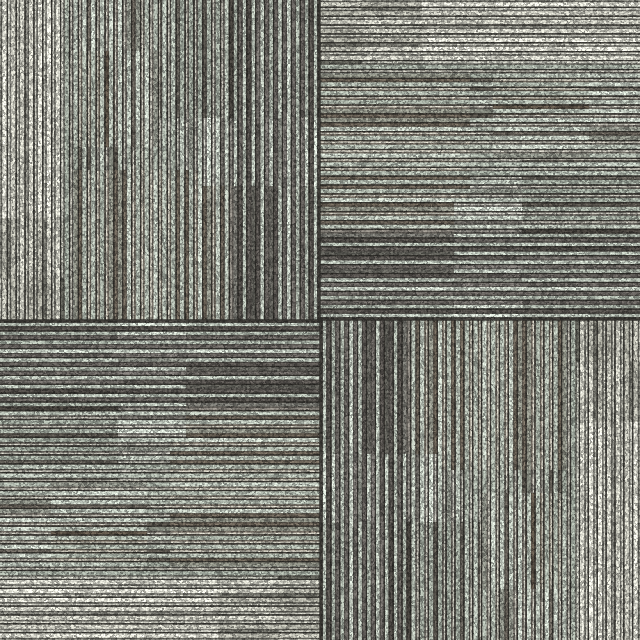
Reproduce this texture procedurally as a WebGL 2 fragment shader.

```glsl
#version 300 es
precision highp float;
// Four square carpet tiles, each a quarter turn from the next, of ribbed cords.
// Every tile runs from pale through taupe to charcoal, with offset patches that
// change the yarn; cellular noise gives the looped pile its speckle.

uniform vec2 u_resolution;
out vec4 fragColor;

const float RIBS = 36.0;                // light and dark cord pairs across a tile
const vec2 LOOPS = vec2(190.0, 140.0);  // pile loops across and along a tile
const float SPECKLE = 0.56;             // contrast of the pile
const float PILE_LIGHT = 1.02;          // overall brightness of the pile
const float YARN_SPREAD = 0.15;         // shade change from cord to cord
const float GROOVE_WIDTH = 0.075;       // in rib units
const float HAIRLINE = 0.075;           // half width of the thin pale yarn, in rib units
const float JOINT_WIDTH = 0.0024;       // in tile units
const vec3 CREAM = vec3(0.76, 0.76, 0.72);
const vec3 SAGE = vec3(0.64, 0.67, 0.63);
const vec3 STONE = vec3(0.56, 0.56, 0.53);
const vec3 TAUPE = vec3(0.465, 0.43, 0.385);
const vec3 GREY = vec3(0.44, 0.43, 0.41);
const vec3 CHARCOAL = vec3(0.34, 0.325, 0.31);
const vec3 GROOVE = vec3(0.17, 0.165, 0.15);

// Patches in tile space: (across, along) start, then end.
const int PATCHES = 11;
const int SPARSE_PATCH = 11; // dulls every other light cord
const vec4 PATCH_AREA[PATCHES] = vec4[](
  vec4(0.00, 0.68, 0.20, 0.87), vec4(0.00, 0.87, 0.20, 1.00),
  vec4(0.20, 0.00, 0.23, 1.00), vec4(0.23, 0.00, 0.50, 0.16),
  vec4(0.23, 0.16, 0.36, 0.46), vec4(0.36, 0.16, 0.50, 0.46),
  vec4(0.23, 0.46, 0.50, 0.53), vec4(0.50, 0.00, 0.73, 0.37),
  vec4(0.23, 0.53, 0.73, 1.00), vec4(0.62, 0.37, 1.00, 0.58),
  vec4(0.73, 0.58, 0.87, 1.00));
// Shade shift and warmth of each patch.
const vec2 PATCH_YARN[PATCHES] = vec2[](
  vec2(-0.06, 0.0), vec2(-0.11, 0.0), vec2(-0.05, 0.2), vec2(0.01, 0.4),
  vec2(-0.04, 1.0), vec2(0.01, 0.4), vec2(-0.05, 0.3), vec2(-0.04, 0.2),
  vec2(0.0, 0.9), vec2(0.04, 0.0), vec2(-0.04, 0.0));

float hash(vec2 p) {
  vec3 q = fract(vec3(p.xyx) * 0.1031);
  q += dot(q, q.yzx + 33.33);
  return fract((q.x + q.y) * q.z);
}

// Cellular noise: x is the distance to the nearest loop, y its random shade.
vec2 cellular(vec2 p) {
  vec2 cell = floor(p);
  vec2 nearest = vec2(9.0, 0.0);
  for (int j = -1; j <= 1; j++) {
    for (int i = -1; i <= 1; i++) {
      vec2 id = cell + vec2(i, j);
      vec2 site = id + vec2(hash(id), hash(id + 57.0));
      float d = distance(p, site);
      if (d < nearest.x) nearest = vec2(d, hash(id + 113.0));
    }
  }
  return nearest;
}

// Turns each quadrant onto the upper left one; returns (across, along).
vec2 tileSpace(vec2 p) {
  if (p.x > 0.0) p = p.y > 0.0 ? vec2(-p.y, p.x) : -p;
  else if (p.y < 0.0) p = vec2(p.y, -p.x);
  return vec2(1.0 + p.x, 1.0 - p.y);
}

// Soft-edged line: 1 within halfWidth of its centre.
float line(float d, float halfWidth, float soft) {
  return 1.0 - smoothstep(halfWidth - soft, halfWidth + soft, d);
}

vec3 ribs(vec2 tile, float pixel) {
  // The last patch that covers the point sets its yarn.
  vec2 yarn = vec2(0.0);
  int patchId = 0;
  for (int i = 0; i < PATCHES; i++) {
    vec4 area = PATCH_AREA[i];
    if (all(greaterThanEqual(tile, area.xy)) && all(lessThan(tile, area.zw))) {
      yarn = PATCH_YARN[i];
      patchId = i + 1;
    }
  }
  float seed = float(patchId);
  float across = tile.x * RIBS;
  float offset = abs(fract(across) - 0.5);
  float soft = 0.5 * pixel * RIBS;

  // Light and dark yarn by band.
  float middle = step(0.2, tile.x);
  float deep = smoothstep(0.66, 0.76, tile.x);
  vec3 light = mix(CREAM, SAGE, middle);
  vec3 dark = mix(STONE, mix(GREY, TAUPE, yarn.y), middle);
  dark = mix(dark, CHARCOAL, deep);
  float lightPick = hash(vec2(floor(across), seed * 7.0 + 3.0));
  float darkPick = hash(vec2(floor(across + 0.5), seed * 11.0 + 71.0));
  bool dulled = patchId == SPARSE_PATCH && mod(floor(across), 2.0) < 0.5;
  light = mix(light, dark, dulled ? 0.7 : 0.35 * step(lightPick, 0.14));
  light += yarn.x + YARN_SPREAD * (lightPick - 0.5);
  dark += yarn.x + YARN_SPREAD * (darkPick - 0.5);

  // Cords, the grooves beside them and a hairline of pale yarn between.
  float halfWidth = mix(0.24, 0.20, deep);
  vec3 color = mix(dark, light, line(offset, halfWidth, soft));
  float hairline = line(0.5 - offset, HAIRLINE, soft) * step(0.3, darkPick);
  color = mix(color, CREAM, hairline * 0.75 * (1.0 - deep));
  float groove = line(abs(offset - halfWidth - GROOVE_WIDTH), GROOVE_WIDTH, soft);
  return mix(color, GROOVE, groove * (fract(across) > 0.5 ? 0.9 : 0.42));
}

void main() {
  vec2 p = gl_FragCoord.xy / u_resolution * 2.0 - 1.0;
  float pixel = 2.0 / min(u_resolution.x, u_resolution.y);
  vec2 tile = tileSpace(p);
  vec3 color = ribs(tile, pixel);

  // Looped pile.
  vec2 loop = cellular(tile * LOOPS + 20.0);
  color *= PILE_LIGHT + SPECKLE * (loop.y - 0.5 + 0.6 * (0.4 - loop.x));

  // Joints between tiles.
  float joint = min(abs(p.x), abs(p.y));
  color = mix(color, GROOVE, 0.75 * line(joint, JOINT_WIDTH, pixel * 0.5));
  fragColor = vec4(clamp(color, 0.0, 1.0), 1.0);
}
```
